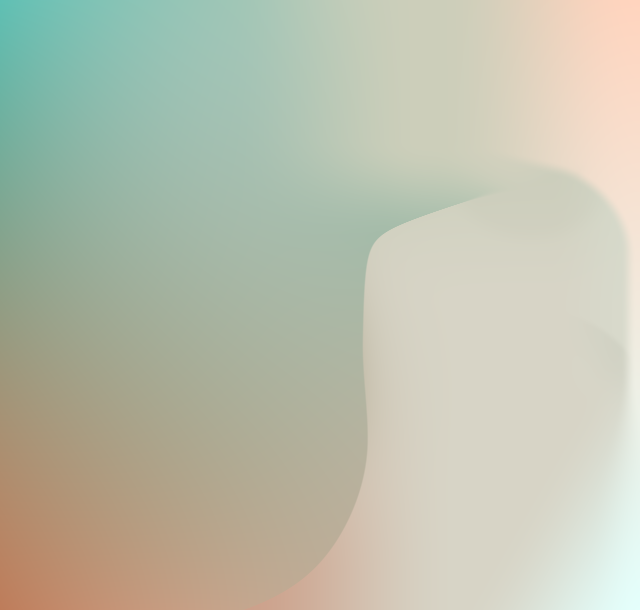
Write a Shadertoy shader that draws this background.

```glsl
// Soft teal, sand and terracotta wash behind a pale folded sheet with an icy corner glow.

vec3 rgb(float r, float g, float b) { return vec3(r, g, b) / 255.0; }

// Quadratic blend of colours placed at t = 0, 0.5 and 1
vec3 blend3(vec3 a, vec3 b, vec3 c, float t) {
    return a * (1.0 - t) * (1.0 - 2.0 * t) + b * 4.0 * t * (1.0 - t) + c * t * (2.0 * t - 1.0);
}

// Cubic blend of colours placed at t = 0, 1/3, 2/3 and 1
vec3 blend4(vec3 a, vec3 b, vec3 c, vec3 d, float t) {
    float u = 3.0 * t;
    return a * (1.0 - u) * (2.0 - u) * (3.0 - u) / 6.0
         + b * u * (2.0 - u) * (3.0 - u) / 2.0
         + c * u * (u - 1.0) * (3.0 - u) / 2.0
         + d * u * (u - 1.0) * (u - 2.0) / 6.0;
}

// Teal to terracotta wash on the left
vec3 leftWash(vec2 p) {
    float t = min(p.x / 0.6, 1.0);
    vec3 low    = blend3(rgb(190., 124., 90.), rgb(198., 160., 134.), rgb(186., 174., 154.), t);
    vec3 olive  = blend3(rgb(164., 147., 118.), rgb(170., 170., 147.), rgb(180., 180., 161.), t);
    vec3 sage   = blend3(rgb(126., 167., 146.), rgb(162., 186., 170.), rgb(162., 188., 170.), t);
    vec3 teal   = blend3(rgb(95., 192., 180.), rgb(152., 197., 182.), rgb(172., 200., 182.), t);
    return blend4(low, olive, sage, teal, p.y);
}

// Sand to peach glow at the upper right, cooling to ice down the side
vec3 rightGlow(vec2 p) {
    vec3 side = mix(rgb(228., 255., 252.), rgb(255., 212., 190.), p.y);
    return mix(rgb(204., 206., 186.), side, smoothstep(0.68, 1.0, p.x));
}

// Left border of the sheet: a flare at the foot, a bend at the shoulder
float sheetLeft(float y) {
    float foot = max(0.28 - y, 0.0);
    float bend = y - 0.62;
    float x = 0.573 - 0.009 * smoothstep(0.28, 0.44, y);
    x -= 1.7 * foot * foot + 0.045 * pow(foot / 0.27, 8.0);
    x += 1.55 * (bend + sqrt(bend * bend + 0.00068));
    return min(x, 0.79);
}

// Signed distance to the sloping roof and right side, with a round corner
float sheetOuter(vec2 p) {
    float roof = 0.745 - 0.25 * (p.x - 0.78);
    vec2 q = p - vec2(0.982, roof) + 0.11;
    return length(max(q, 0.0)) + min(max(q.x, q.y), 0.0) - 0.11;
}

vec3 sheetColour(vec2 p, float left) {
    vec3 c = mix(rgb(215., 212., 198.), rgb(207., 209., 191.), smoothstep(0.5, 0.74, p.y));

    // Warm foot and the shade along the left border
    float warm = (1.0 - smoothstep(0.36, 0.72, p.x)) * (1.0 - smoothstep(0.05, 0.5, p.y));
    c = mix(c, rgb(204., 160., 138.), warm);
    float height = (p.y - 0.4) / 0.15;
    float shade = exp(-max(p.x - left, 0.0) / 0.035 - height * height);
    c = mix(c, rgb(188., 181., 160.), 0.6 * shade);

    // Cool right flank and two faint creases
    float flank = smoothstep(0.86, 0.99, p.x) * smoothstep(0.3, 0.46, p.y);
    c = mix(c, rgb(216., 221., 207.), 0.6 * flank);
    float arc = length(p - vec2(0.83, 0.3));
    float crease = smoothstep(0.1, 0.188, arc) * (1.0 - smoothstep(0.188, 0.2, arc));
    c -= 0.025 * crease * smoothstep(0.87, 0.97, p.x) * smoothstep(0.3, 0.4, p.y);
    float lobe = length((p - vec2(0.83, 0.7)) / vec2(0.14, 0.11));
    c -= 0.012 * (1.0 - smoothstep(0.65, 1.0, lobe));

    // Icy light in the lower right corner
    return mix(c, rgb(228., 255., 252.), smoothstep(0.72, 1.02, p.x - 0.55 * p.y));
}

void mainImage(out vec4 fragColor, in vec2 fragCoord) {
    vec2 p = fragCoord / iResolution.xy;

    // Background: the glow is cut off by a soft shadow above the sheet
    float lift = smoothstep(0.6, 0.77, p.y + 0.1 * (p.x - 0.6));
    lift = max(lift, smoothstep(0.8, 0.92, p.x));
    vec3 colour = mix(leftWash(p), rightGlow(p), lift * smoothstep(0.36, 0.66, p.x));

    // Sheet: crisp left border that dissolves near the top, soft outer border
    float left = sheetLeft(p.y);
    float leftSoft = mix(1.0 / iResolution.x, 0.1, smoothstep(0.665, 0.73, p.y));
    float outerSoft = mix(0.06, 0.012, smoothstep(0.15, 0.38, p.y));
    float cover = smoothstep(-leftSoft, leftSoft, p.x - left)
                * (1.0 - smoothstep(-outerSoft, outerSoft, sheetOuter(p)));
    colour = mix(colour, sheetColour(p, left), cover);

    fragColor = vec4(clamp(colour, 0.0, 1.0), 1.0);
}
```
